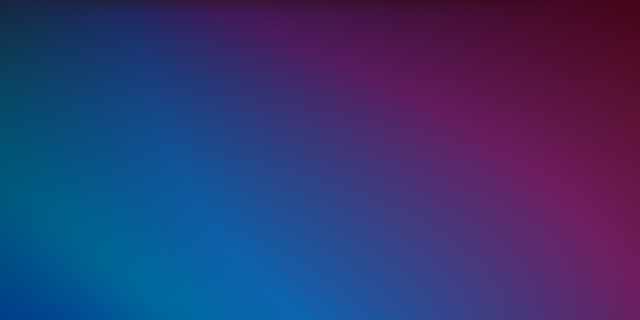
Write a WebGL 2 fragment shader that draws this background.

```glsl
#version 300 es
precision highp float;
// Draws a soft mesh gradient: teal and blue at lower left, through violet, to dark crimson at upper right.

uniform vec2 u_resolution;
out vec4 fragColor;

// Smooth vertical blend through three colours; depth runs from 0 (top) to 1 (bottom).
vec3 verticalBlend(vec3 top, vec3 middle, vec3 bottom, float depth) {
    return top * (1.0 - depth) * (1.0 - 2.0 * depth)
         + middle * 4.0 * depth * (1.0 - depth)
         + bottom * depth * (2.0 * depth - 1.0);
}

// Linear position of x between two edges, limited to 0..1.
float ramp(float start, float end, float x) {
    return clamp((x - start) / (end - start), 0.0, 1.0);
}

// Bell-shaped falloff around zero.
float bell(float offset, float width) {
    float d = offset / width;
    return exp(-d * d);
}

// Curved ridges on which the blue and magenta bands peak.
float blueRidge(float depth) {
    return 0.195 + 0.12 * depth + 0.16 * depth * depth * depth;
}

float magentaRidge(float depth) {
    return 0.30 + 1.35 * depth - 0.64 * depth * depth;
}

// Colour bands blended from left to right between the ridges.
vec3 bands(float x, float depth) {
    vec3 left = verticalBlend(vec3(0.08, 0.15, 0.25), vec3(0.005, 0.31, 0.46),
                              vec3(0.0, 0.24, 0.53), depth);
    vec3 blue = verticalBlend(vec3(0.13, 0.14, 0.37), vec3(0.065, 0.325, 0.59),
                              vec3(0.05, 0.39, 0.69), depth);
    vec3 magenta = verticalBlend(vec3(0.24, 0.10, 0.36), vec3(0.425, 0.11, 0.37),
                                 vec3(0.41, 0.115, 0.37), depth);
    vec3 crimson = verticalBlend(vec3(0.27, 0.01, 0.08), vec3(0.38, 0.08, 0.23),
                                 vec3(0.40, 0.125, 0.37), depth);

    float blueX = blueRidge(depth);
    float magentaX = magentaRidge(depth);
    vec3 color = mix(left, blue, ramp(0.0, blueX, x));
    color = mix(color, magenta, ramp(blueX, magentaX, x));
    return mix(color, crimson, ramp(magentaX, 1.03, x));
}

// Diagonal teal glow that strengthens toward the bottom.
vec3 tealGlow(float x, float depth) {
    float ridgeX = 0.55 * depth - 0.27;
    float strength = smoothstep(0.2, 1.0, depth) * bell(x - ridgeX, 0.12);
    return vec3(-0.03, 0.075, 0.0) * strength;
}

// Thin dark veil along the top edge, fading out at both sides.
vec3 topVeil(float x, float depth) {
    float span = smoothstep(0.0, 0.2, x) * (1.0 - smoothstep(0.6, 1.0, x));
    return mix(vec3(1.0), vec3(0.85, 0.9, 0.62), span * exp(-45.0 * depth));
}

void main() {
    vec2 uv = gl_FragCoord.xy / u_resolution;
    float depth = 1.0 - uv.y;

    vec3 color = bands(uv.x, depth) + tealGlow(uv.x, depth);
    color *= topVeil(uv.x, depth);
    fragColor = vec4(clamp(color, 0.0, 1.0), 1.0);
}
```
